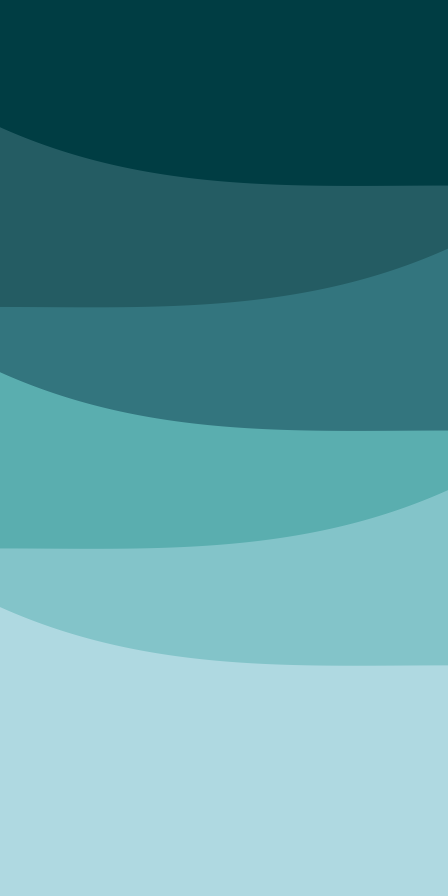
Reproduce this background procedurally as a WebGL 2 fragment shader.

```glsl
#version 300 es
precision highp float;

uniform vec2 u_resolution;
out vec4 fragColor;

#define DEEP_TEAL  vec3(0.000, 0.238, 0.263)
#define SLATE_TEAL vec3(0.141, 0.361, 0.388)
#define SEA_BLUE   vec3(0.200, 0.459, 0.494)
#define TURQUOISE  vec3(0.353, 0.682, 0.686)
#define PALE_AQUA  vec3(0.514, 0.769, 0.788)
#define ICE_BLUE   vec3(0.686, 0.851, 0.882)
#define SAG_CUBIC  vec3(0.2245, -0.2537, 0.0943)

const int EDGES = 5;

// Drop of a band edge below its steep end, for t from 0 to 1 across the canvas
float sag(float t) {
    return t * (SAG_CUBIC.x + t * (SAG_CUBIC.y + t * SAG_CUBIC.z));
}

void main() {
    vec2 uv = gl_FragCoord.xy / u_resolution;
    float depth = 1.0 - uv.y;
    float pixel = 1.0 / u_resolution.y;

    // Depth of each edge at its steep end, and the band below it
    float edgeDepth[EDGES] = float[](0.1420, 0.2775, 0.4154, 0.5470, 0.6775);
    vec3 bandColor[EDGES] = vec3[](SLATE_TEAL, SEA_BLUE, TURQUOISE, PALE_AQUA, ICE_BLUE);

    // Layer the bands downward, mirroring every second edge
    vec3 color = DEEP_TEAL;
    for (int i = 0; i < EDGES; i++) {
        float t = i % 2 == 0 ? uv.x : 1.0 - uv.x;
        float below = depth - edgeDepth[i] - sag(t);
        color = mix(color, bandColor[i], clamp(below / pixel + 0.5, 0.0, 1.0));
    }

    fragColor = vec4(color, 1.0);
}
```
